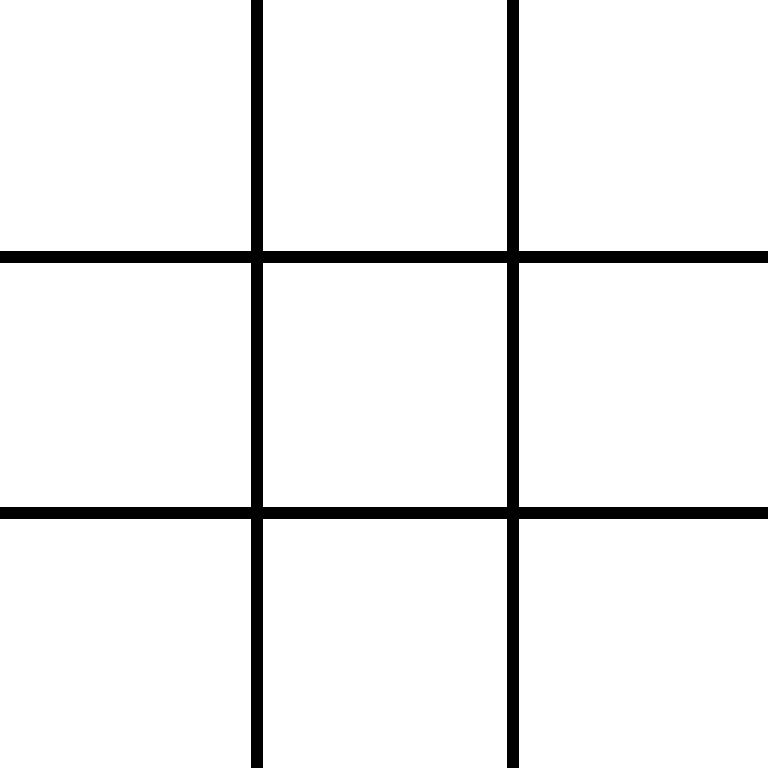
This pattern is drawn by a Shadertoy shader. Its source:

```glsl
// Three by three white squares divided by straight black bars, open at the border.
void mainImage(out vec4 fragColor, in vec2 fragCoord) {
    // Canvas position measured from the upper left
    vec2 uv = fragCoord / iResolution.xy;
    vec2 pos = vec2(uv.x, 1.0 - uv.y) - 1.0 / 768.0;

    // Nearest inner divider on each axis; the outer border has none
    vec2 divider = clamp(round(pos * 3.0), 1.0, 2.0) / 3.0;
    vec2 edgeDist = abs(pos - divider) - 1.0 / 128.0;

    // Smooth each bar edge across one pixel, then join both directions
    vec2 bars = clamp(0.5 - edgeDist * iResolution.xy, 0.0, 1.0);
    float ink = max(bars.x, bars.y);

    fragColor = vec4(vec3(1.0 - ink), 1.0);
}
```
